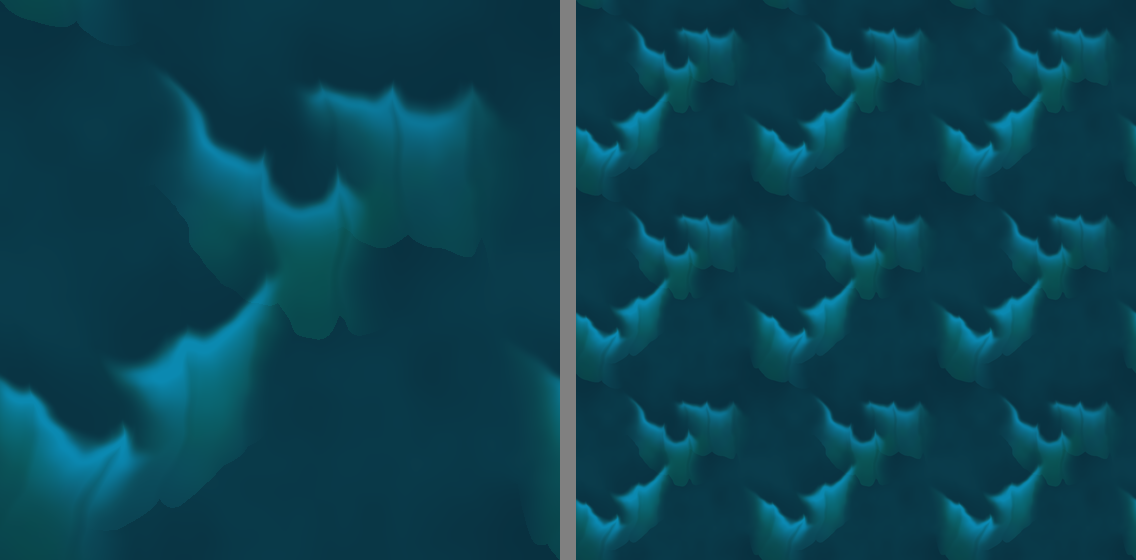
Left: one tile. Right: repeated 3 by 3.
Give the GLSL for this texture, as a WebGL 1 fragment shader.

```glsl
precision highp float;
// Deep teal night haze with scalloped, glowing blue curtains that fade downwards; tiles seamlessly.

uniform vec2 u_resolution;

const vec3 DEEP = vec3(0.033, 0.193, 0.252);
const vec3 TEAL = vec3(0.048, 0.322, 0.385);
const vec3 BLUE = vec3(0.045, 0.535, 0.700);
const vec3 GREEN_SHIFT = vec3(-0.01, 0.012, -0.05);
const int CURTAINS = 4;

float hash(vec2 p, float seed) {
  vec3 q = fract(vec3(p.xyx) * vec3(0.1031, 0.1030, 0.0973) + seed * 0.137);
  q += dot(q, q.yzx + 33.33);
  return fract((q.x + q.y) * q.z);
}

// Value noise that wraps after a whole number of cells.
float wrapNoise(vec2 uv, float cells, float seed) {
  vec2 p = uv * cells;
  vec2 cell = floor(p);
  vec2 f = p - cell;
  f = f * f * f * (f * (f * 6.0 - 15.0) + 10.0);
  vec2 a = mod(cell, cells);
  vec2 b = mod(cell + 1.0, cells);
  float low = mix(hash(a, seed), hash(vec2(b.x, a.y), seed), f.x);
  float high = mix(hash(vec2(a.x, b.y), seed), hash(b, seed), f.x);
  return mix(low, high, f.y);
}

float fbm(vec2 uv, float cells, float seed) {
  float sum = 0.0;
  float weight = 0.56;
  for (int i = 0; i < 4; i++) {
    sum += weight * wrapNoise(uv, cells, seed + float(i) * 5.0);
    cells *= 2.0;
    weight *= 0.44;
  }
  return sum;
}

// Height of a curtain's upper edge: a steep horn on one side, then upward cusps.
float edgeHeight(float x, float halfWidth, float rise, float lean, float phase) {
  float horn = clamp(0.5 - 0.5 * lean * x / halfWidth, 0.0, 1.0);
  float cusp = 2.0 * abs(fract(x * 7.0 + x * x * 6.0 + phase) - 0.5);
  return rise * pow(horn, 2.5) + 0.045 * (1.0 - 0.7 * horn) * cusp * cusp * cusp;
}

// Returns bright core, hanging haze and the dark pocket above the edge.
vec3 curtain(vec2 uv, vec2 center, float halfWidth, float rise, float lean, float phase, float sway) {
  float x = fract(uv.x - center.x + 0.5) - 0.5;
  float edge = edgeHeight(x, halfWidth, rise, lean, phase);
  float stepX = 0.015;
  float slope = (edgeHeight(x + stepX, halfWidth, rise, lean, phase)
               - edgeHeight(x - stepX, halfWidth, rise, lean, phase)) / (2.0 * stepX);

  // Wrapping the signed height keeps the curtain continuous across top and bottom.
  float above = fract(uv.y - center.y - edge + 0.25) - 0.25;
  float normalDist = above / sqrt(1.0 + slope * slope);
  float depth = max(-above, 0.0);
  float along = abs(x) / halfWidth;
  float swayed = abs(x + sway * depth) / halfWidth;

  float rim = 1.0 - smoothstep(-0.014, 0.027, normalDist);
  float core = rim * exp(-max(-normalDist, 0.0) / 0.045) * (1.0 - smoothstep(0.62, 1.0, along));
  float haze = rim * exp(-depth / 0.27) * (1.0 - smoothstep(0.3, 0.7, depth))
             * (1.0 - smoothstep(0.45, 1.15, swayed));
  float pocket = smoothstep(0.0, 0.03, above) * (1.0 - smoothstep(0.04, 0.22, above))
               * (1.0 - smoothstep(0.5, 1.2, along));
  return vec3(core, haze, pocket);
}

void main() {
  vec2 uv = gl_FragCoord.xy / u_resolution;
  vec2 warp = vec2(fbm(uv, 4.0, 1.0), fbm(uv, 4.0, 2.0)) - 0.5;
  float patches = fbm(uv, 3.0, 3.0);
  float tint = fbm(uv, 4.0, 4.0);
  vec2 bent = uv + 0.15 * warp;

  // Gather the curtains.
  float core = 0.0;
  float haze = 0.0;
  float clearing = 1.0;
  for (int i = 0; i < CURTAINS; i++) {
    float n = float(i);
    vec2 center = fract(vec2(0.46, 0.62) + n * vec2(0.62, 0.57));
    float halfWidth = 0.15 + 0.07 * fract(0.8 + 0.45 * n);
    float rise = 0.08 + 0.21 * fract(0.95 + 0.53 * n);
    float lean = sign(2.5 - n);
    vec3 part = curtain(bent, center, halfWidth, rise, lean, 0.37 * n, 0.8 * (patches - 0.5));
    core += part.x * (1.0 - core);
    haze += part.y * (1.0 - haze);
    clearing *= 1.0 - 0.75 * part.z;
  }

  // Light up the dim, uneven background.
  float ambient = 0.14 * smoothstep(0.25, 0.8, patches);
  float veil = 0.42 * haze * (0.55 + 0.9 * tint);
  float light = (ambient + veil) * clearing + 0.58 * core * (0.65 + 0.6 * patches);

  vec3 color = mix(DEEP, TEAL, clamp(light / 0.4, 0.0, 1.0));
  color = mix(color, BLUE, clamp((light - 0.4) / 0.6, 0.0, 1.0));
  float greenness = smoothstep(0.4, 0.7, tint) * clamp(haze * 1.6, 0.0, 1.0) * (1.0 - core);
  color += GREEN_SHIFT * greenness * clearing;
  gl_FragColor = vec4(color, 1.0);
}
```
